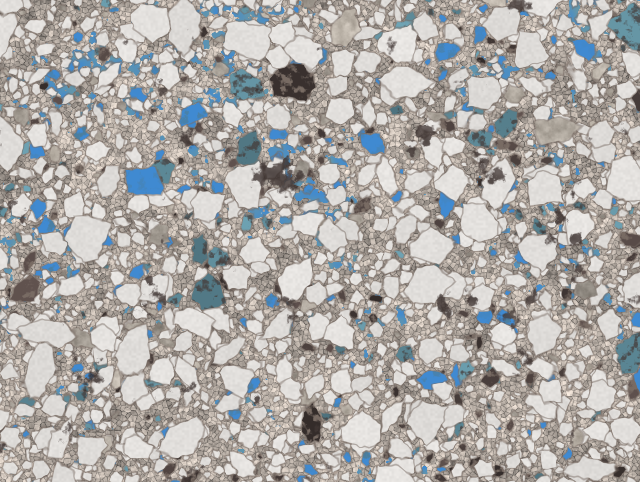
Give the GLSL for this texture, as a Shadertoy shader.

```glsl
// Thin section of sandstone: pale angular grains, blue pores and dark flecks in a speckled matrix.

const float TAU = 6.28319;
const vec3 QUARTZ = vec3(0.885, 0.875, 0.863);
const vec3 CLAY = vec3(0.70, 0.67, 0.63);
const vec3 TEAL = vec3(0.40, 0.59, 0.65);
const vec3 PORE_BLUE = vec3(0.25, 0.54, 0.82);
const vec3 UMBER = vec3(0.27, 0.23, 0.22);
const vec3 RIM = vec3(0.47, 0.42, 0.39);

// Integer hash: three values in 0..1 for a cell and a salt.
vec3 hash3(vec2 cell, float salt) {
    uvec3 v = uvec3(ivec3(vec3(cell, salt)) + 4096);
    v = v * 1664525u + 1013904223u;
    v.x += v.y * v.z; v.y += v.z * v.x; v.z += v.x * v.y;
    v ^= v >> 16u;
    v.x += v.y * v.z; v.y += v.z * v.x; v.z += v.x * v.y;
    return vec3(v >> 8u) / float(0xffffffu);
}

float valueNoise(vec2 p, float salt) {
    vec2 i = floor(p), f = fract(p);
    f = f * f * (3.0 - 2.0 * f);
    float low = mix(hash3(i, salt).x, hash3(i + vec2(1, 0), salt).x, f.x);
    float high = mix(hash3(i + vec2(0, 1), salt).x, hash3(i + 1.0, salt).x, f.x);
    return mix(low, high, f.y);
}

float fbm(vec2 p, float salt) {
    float sum = 0.0, weight = 0.54;
    for (int i = 0; i < 3; i++) {
        sum += weight * valueNoise(p, salt + float(i));
        p = p * 2.1 + 7.3;
        weight *= 0.52;
    }
    return sum;
}

// Irregular convex polygon, turned and stretched at random.
float polygonDistance(vec2 q, vec2 cell, float salt, float radius) {
    vec3 form = hash3(cell, salt + 20.0);
    float turn = form.x * TAU, stretch = 1.0 + 0.5 * form.y * form.y;
    q = mat2(cos(turn), sin(turn), -sin(turn), cos(turn)) * q;
    q *= vec2(1.0 / stretch, stretch);
    float d = -1.0;
    for (int i = 0; i < 6; i++) {
        vec3 side = hash3(cell, salt + 30.0 + float(i));
        float a = (float(i) + 0.7 * side.x) * TAU / 6.0;
        d = max(d, dot(q, vec2(cos(a), sin(a))) - radius * mix(0.7, 1.1, side.y));
    }
    return d / stretch;
}

// Scattered grains that abut without overlap: x = distance, y = kind, z = tone.
vec3 grainField(vec2 p, float size, float presence, float salt) {
    vec2 q = p / size, base = floor(q);
    float nearest = 9.0, second = 9.0;
    vec2 traits = vec2(0);
    for (int y = -1; y <= 1; y++)
    for (int x = -1; x <= 1; x++) {
        vec2 cell = base + vec2(x, y);
        vec3 place = hash3(cell, salt), look = hash3(cell, salt + 10.0);
        if (place.z > presence) continue;
        vec2 centre = cell + 0.15 + 0.7 * place.xy;
        float d = polygonDistance(q - centre, cell, salt, mix(0.2, 0.45, look.z));
        if (d < nearest) {
            second = nearest;
            nearest = d;
            traits = look.xy;
        } else second = min(second, d);
    }
    return vec3(max(nearest, 0.5 * (nearest - second) + 0.012) * size, traits);
}

// Fine crystal mosaic with dark seams and brown drifts.
vec3 matrixColour(vec2 p) {
    vec2 q = p / 0.0105, base = floor(q);
    float first = 9.0, second = 9.0, tone = 0.0;
    for (int y = -1; y <= 1; y++)
    for (int x = -1; x <= 1; x++) {
        vec3 h = hash3(base + vec2(x, y), 3.0);
        float d = length(base + vec2(x, y) + h.xy - q);
        if (d < first) {
            second = first;
            first = d;
            tone = h.z;
        } else second = min(second, d);
    }
    float seam = 1.0 - smoothstep(0.0, 0.3, second - first);
    float drift = fbm(p * 11.0, 5.0) - 0.5;
    float light = 0.59 + 0.22 * tone - 0.17 * seam - 0.3 * drift;
    light += 0.16 * (valueNoise(p * 260.0, 9.0) - 0.5);
    return light * vec3(1.04, 0.985, 0.935);
}

vec3 grainColour(vec2 p, float kind, float tone) {
    float mottle = fbm(p * 75.0, 50.0);
    float flecks = smoothstep(0.48, 0.7, mottle);
    vec3 body = QUARTZ + 0.05 * (tone - 0.5) + 0.05 * (valueNoise(p * 200.0, 54.0) - 0.5);
    if (kind > 0.93) body = mix(UMBER * (0.7 + 0.7 * tone), RIM, flecks);
    else if (kind > 0.875) body = mix(PORE_BLUE, TEAL * 0.8, 0.7 * flecks * tone);
    else if (kind > 0.82) body = mix(TEAL * (0.75 + 0.35 * tone), UMBER, 0.75 * flecks);
    else if (kind > 0.75) body = CLAY * (0.8 + 0.3 * tone) + 0.25 * (mottle - 0.5);
    return body;
}

void mainImage(out vec4 fragColor, in vec2 fragCoord) {
    vec2 p = fragCoord / iResolution.y;
    float soft = max(0.0013, 0.6 / iResolution.y);
    vec3 colour = matrixColour(p);

    // Small blue pores, gathered in patches of the matrix
    float pores = fbm(p * 42.0, 60.0) + 0.5 * (valueNoise(p * 6.0, 64.0) - 0.5);
    colour = mix(colour, mix(PORE_BLUE, TEAL, valueNoise(p * 60.0, 67.0)), smoothstep(0.74, 0.78, pores));

    // Grains from fine to coarse, each with a thin brown rim
    vec2 rough = vec2(valueNoise(p * 95.0, 70.0), valueNoise(p * 95.0, 71.0)) - 0.5;
    for (int i = 0; i < 4; i++) {
        float layer = float(i);
        float size = 0.021 * pow(1.7, layer);
        float presence = i == 0 ? 0.52 : 0.62;
        vec3 grain = grainField(p + 0.006 * rough + 3.7 * layer, size, presence, 100.0 + 50.0 * layer);
        float rim = 1.0 - smoothstep(0.0, 0.003, abs(grain.x - 0.0008));
        colour = mix(colour, grainColour(p, grain.y, grain.z), 1.0 - smoothstep(-soft, soft, grain.x));
        colour = mix(colour, RIM, 0.5 * rim);
    }

    // Ragged opaque smudges
    float smudge = fbm(p * vec2(15.0, 11.0), 80.0) + 0.22 * (fbm(p * 90.0, 84.0) - 0.5);
    colour = mix(colour, UMBER + 0.12 * rough.x, 0.85 * smoothstep(0.71, 0.79, smudge));
    fragColor = vec4(clamp(colour, 0.0, 1.0), 1.0);
}
```
